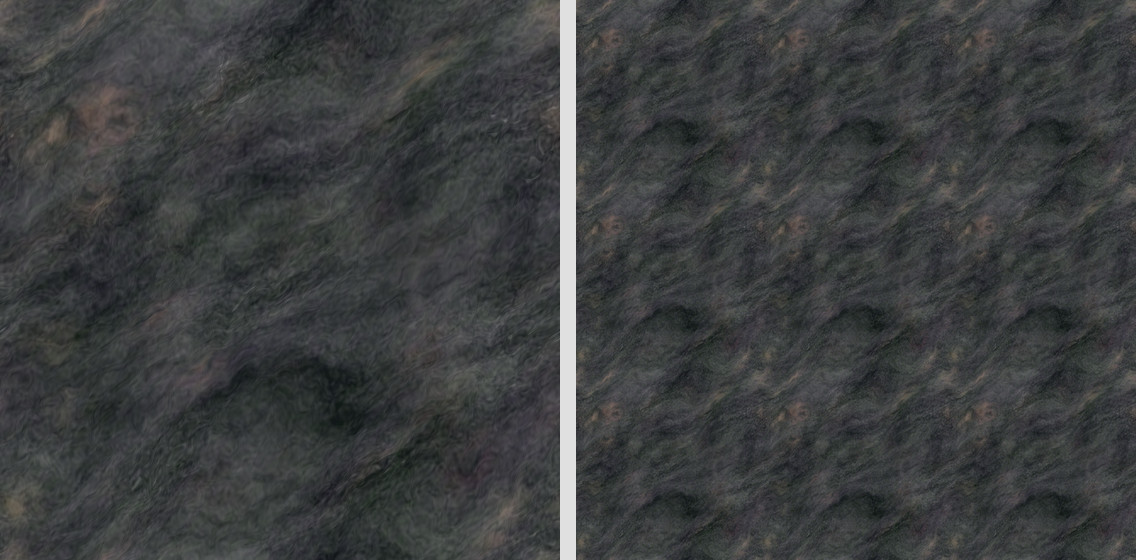
Left, the tile; right, the same tile 3 across and 3 down.
Reproduce this texture procedurally as a WebGL 1 fragment shader.

```glsl
precision highp float;
// Dark slate: slanted grey-green blotches, warm mineral spots and fine grain, tiling.

uniform vec2 u_resolution;

#define SLOPE 0.5            // rise of the streaks; SLOPE * row count must be whole
#define DARK vec3(0.140, 0.158, 0.163)
#define LIGHT vec3(0.308, 0.320, 0.321)
#define OCHRE vec3(0.165, 0.130, 0.095)
#define ROSE vec3(0.050, 0.014, 0.014)
#define GREEN_SHIFT vec3(-0.014, 0.012, -0.030)
#define WARP 0.085
#define JITTER 0.014
#define STREAKS 0.82
#define GRAIN 0.50
#define CREASES 0.28
#define FLECKS 0.60

vec2 hash2(vec2 cell, float seed) {
  vec3 s = fract((cell.xyx + seed * 17.3) * vec3(0.1031, 0.1030, 0.0973));
  s += dot(s, s.yzx + 33.33);
  return fract((s.xx + s.yz) * s.zy);
}

// Slanted lattice with freq.x columns and freq.y rows per tile.
vec2 toLattice(vec2 p, vec2 freq) {
  return vec2(p.x, p.y - SLOPE * p.x) * freq;
}

// Gives the same cell again after each whole tile, undoing the slant.
vec2 wrapCell(vec2 cell, vec2 freq) {
  float turns = floor((cell.x + 0.5) / freq.x);
  float row = cell.y + turns * SLOPE * freq.y;
  return vec2(cell.x - turns * freq.x, floor(mod(row + 0.5, freq.y)));
}

float corner(vec2 cell, vec2 offset, vec2 f, vec2 freq, float seed) {
  vec2 slope = hash2(wrapCell(cell + offset, freq), seed) * 2.0 - 1.0;
  return dot(slope, f - offset);
}

// Gradient noise around zero; each seed also shifts the lattice.
float noise(vec2 p, vec2 freq, float seed) {
  vec2 q = toLattice(p + fract(seed * vec2(0.618, 0.382)), freq);
  vec2 cell = floor(q);
  vec2 f = q - cell;
  vec2 w = f * f * f * (f * (f * 6.0 - 15.0) + 10.0);
  float low = mix(corner(cell, vec2(0.0, 0.0), f, freq, seed),
                  corner(cell, vec2(1.0, 0.0), f, freq, seed), w.x);
  float high = mix(corner(cell, vec2(0.0, 1.0), f, freq, seed),
                   corner(cell, vec2(1.0, 1.0), f, freq, seed), w.x);
  return mix(low, high, w.y);
}

vec2 noise2(vec2 p, vec2 freq, float seed) {
  return vec2(noise(p, freq, seed), noise(p, freq, seed + 0.5));
}

float streaks(vec2 p) {
  vec2 freq = vec2(2.0, 4.0);
  float sum = 0.0;
  float amp = 1.0;
  for (int i = 0; i < 6; i++) {
    sum += amp * noise(p, freq, float(i) + 1.0);
    freq *= 2.0;
    amp *= 0.84;
  }
  return sum;
}

// Cellular spots of random strength: x ochre and small, y rose and wide.
vec2 spots(vec2 p) {
  vec2 freq = vec2(8.0, 10.0);
  vec2 q = toLattice(p, freq);
  vec2 cell = floor(q);
  vec2 sum = vec2(0.0);
  for (int j = -1; j <= 1; j++) {
    for (int i = -1; i <= 1; i++) {
      vec2 id = cell + vec2(float(i), float(j));
      vec2 home = wrapCell(id, freq);
      vec2 d = id + hash2(home, 11.0) - q;
      vec2 strength = hash2(home, 12.0);
      sum += pow(strength, vec2(7.0, 3.5)) * exp(-dot(d, d) * vec2(11.0, 5.0));
    }
  }
  return sum;
}

void main() {
  vec2 p = gl_FragCoord.xy / u_resolution;
  vec2 warped = p + WARP * noise2(p, vec2(4.0), 21.0)
              + JITTER * (noise2(p, vec2(36.0), 23.0) + noise2(p, vec2(18.0), 25.0));

  // Blotchy streaked tone, roughened by irregular grain
  float rough = noise(warped, vec2(4.0, 6.0), 31.0);
  float grain = 0.75 * noise(warped, vec2(170.0, 150.0), 32.0)
              + 0.75 * noise(p, vec2(110.0, 104.0), 36.0);
  float tone = 0.465 + STREAKS * streaks(warped) + GRAIN * grain * (1.0 + 1.2 * rough);

  // Short dark creases and pale flecks gather in patches
  float crease = 1.0 - smoothstep(0.0, 0.14, abs(noise(warped, vec2(6.0, 12.0), 33.0)));
  tone -= CREASES * crease * smoothstep(0.06, 0.3, noise(warped, vec2(5.0, 8.0), 34.0));
  float fleck = smoothstep(0.18, 0.45, noise(warped, vec2(60.0, 90.0), 35.0));
  tone += FLECKS * fleck * smoothstep(0.08, 0.35, rough);

  // Mineral tints
  float ragged = clamp(0.9 + 1.8 * noise(warped, vec2(32.0, 44.0), 41.0), 0.0, 1.5);
  vec2 warm = spots(warped) * ragged;
  float green = noise(warped, vec2(5.0, 8.0), 42.0) + 0.8 * noise(p, vec2(40.0, 50.0), 43.0);
  vec3 color = mix(DARK, LIGHT, max(tone, -0.4));
  color += OCHRE * warm.x + ROSE * warm.y + GREEN_SHIFT * green;
  gl_FragColor = vec4(clamp(color, 0.0, 1.0), 1.0);
}
```
